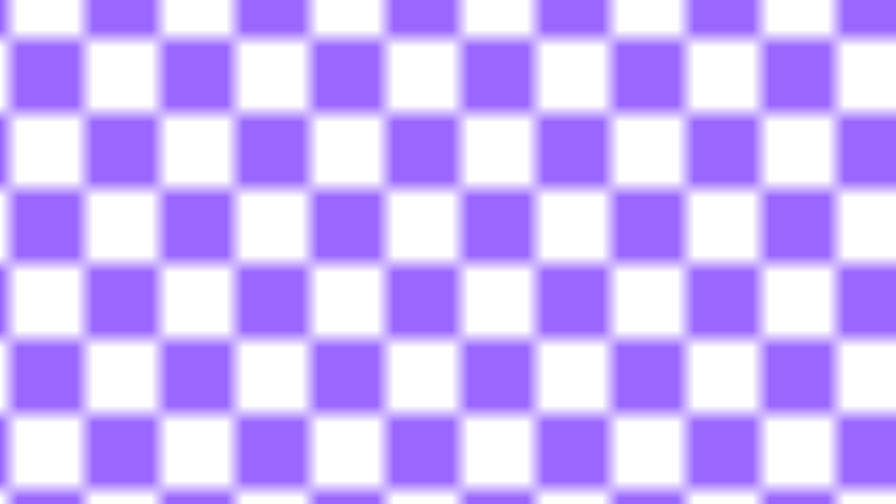
A Shadertoy shader for this pattern:

```glsl
const vec3 WHITE = vec3(1.0);
const vec3 VIOLET = vec3(0.6, 0.4, 1.0);
const float CELL_SIZE = 0.1491;              // fraction of canvas height
const vec2 GRID_ORIGIN = vec2(0.0188, 0.0292);
const float EDGE_WIDTH = 0.23;               // blend width, in cells

// Alternates between +1 and -1 per cell, with linear ramps at the borders
vec2 softSquareWave(vec2 p, float width) {
    vec2 triangle = abs(mod(p - 0.5, 2.0) - 1.0) - 0.5;
    return clamp(2.0 * triangle / width, -1.0, 1.0);
}

// 0 on even cells, 1 on odd cells
float softChecker(vec2 p, float width) {
    vec2 wave = softSquareWave(p, width);
    return 0.5 - 0.5 * wave.x * wave.y;
}

void mainImage(out vec4 fragColor, in vec2 fragCoord) {
    vec2 uv = fragCoord / iResolution.y;
    vec2 cell = (uv - GRID_ORIGIN) / CELL_SIZE;

    // Keep the blend at least one pixel wide
    float pixel = 1.0 / (iResolution.y * CELL_SIZE);
    float checker = softChecker(cell, max(EDGE_WIDTH, pixel));

    fragColor = vec4(mix(WHITE, VIOLET, checker), 1.0);
}
```
